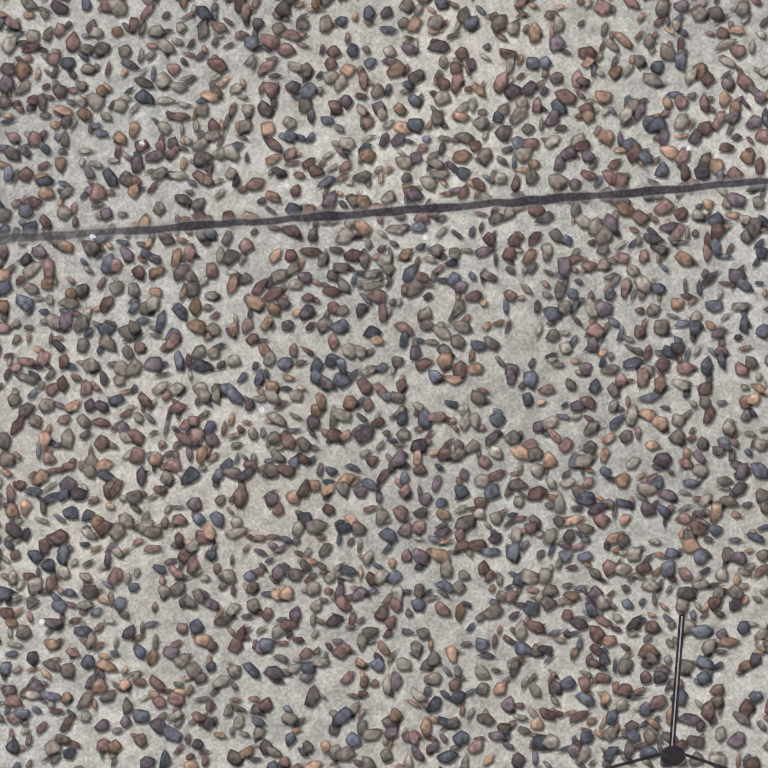
This texture is drawn by a WebGL 2 fragment shader. Its source:

```glsl
#version 300 es
precision highp float;
// Exposed-aggregate concrete: pale gritty cement set with angular pebbles.
// Pebbles are rounded random polygons on jittered grids, each with a cast shadow;
// a dark joint crosses the slab and a thin wire stands at the lower right.
uniform vec2 u_resolution;
out vec4 fragColor;

vec2 hash2(vec2 p) {
  vec3 h = fract(p.xyx * vec3(0.1031, 0.1030, 0.0973));
  h += dot(h, h.yzx + 33.33);
  return fract((h.xx + h.yz) * h.zy);
}

float noise(vec2 p) {
  vec2 i = floor(p), f = fract(p);
  f = f * f * (3.0 - 2.0 * f);
  return mix(mix(hash2(i).x, hash2(i + vec2(1, 0)).x, f.x),
             mix(hash2(i + vec2(0, 1)).x, hash2(i + vec2(1, 1)).x, f.x), f.y);
}

float fbm(vec2 p) {
  float sum = 0.0, amp = 0.5;
  for (int i = 0; i < 4; i++) {
    sum += amp * noise(p);
    p = mat2(1.6, 1.2, -1.2, 1.6) * p + 7.3;
    amp *= 0.5;
  }
  return sum / 0.9375;
}

float segment(vec2 p, vec2 a, vec2 b) {
  vec2 d = b - a;
  return length(p - a - d * clamp(dot(p - a, d) / dot(d, d), 0.0, 1.0));
}

// Irregular polygon of about unit radius, softened towards a disc
float pebbleShape(vec2 q, vec2 id) {
  float d = -1.0;
  for (int k = 0; k < 5; k++) {
    vec2 h = hash2(id + float(k) * 17.0);
    float a = 1.2566 * (float(k) + 0.75 * h.x);
    d = max(d, dot(q, vec2(cos(a), sin(a))) - 0.65 - 0.35 * h.y);
  }
  return mix(d, length(q) - 1.0, 0.3);
}

vec3 pebbleColor(vec2 h) {
  vec3 c = mix(vec3(0.45, 0.41, 0.395), vec3(0.50, 0.475, 0.445), h.y);
  if (h.x < 0.22) c = vec3(0.455, 0.375, 0.365);
  else if (h.x < 0.38) c = vec3(0.355, 0.36, 0.395);
  else if (h.x < 0.50) c = vec3(0.57, 0.475, 0.415);
  else if (h.x < 0.62) c = vec3(0.38, 0.34, 0.36);
  return c * (0.82 + 0.42 * h.y);
}

// Rows are painted from top to bottom so overlaps stay consistent
vec3 addPebbles(vec3 col, vec2 uv, float cells, float keep, vec2 size, float seed, float soft) {
  vec2 p = uv * cells, cell = floor(p);
  for (int j = 1; j >= -1; j--)
  for (int i = -1; i <= 1; i++) {
    vec2 id = cell + vec2(i, j), key = id + seed;
    vec2 place = hash2(key), kind = hash2(key + 91.7), form = hash2(key + 213.1);
    float crowd = keep + 0.5 * (noise(id / cells * 9.0 + seed) - 0.5);
    if (kind.x > crowd) continue;
    vec2 w = p - id - 0.5 - (place - 0.5) * 0.8;
    vec2 radii = size * cells * mix(vec2(0.7), vec2(1.3, 1.35), form);
    float a = 0.4 + (kind.y - 0.5) * 2.6;
    mat2 turn = mat2(cos(a), -sin(a), sin(a), cos(a));
    vec2 drop = vec2(0.0022, -0.0032) * cells;
    float toUv = radii.y / cells;
    float d = pebbleShape(turn * w / radii, key);
    float dShade = pebbleShape(turn * (w - drop) / radii, key);
    col *= 1.0 - 0.5 * smoothstep(0.0022, -0.0022, dShade * toUv);
    // Lit from the upper left, darker rim, mottled face
    float light = 0.98 + 0.28 * clamp(dot(w / radii.x, vec2(-0.45, 0.8)), -1.0, 1.0);
    light *= mix(0.72, 1.06, smoothstep(0.05, -0.4, d));
    light *= 0.8 + 0.4 * noise(uv * 190.0 + place * 50.0);
    vec3 stone = pebbleColor(hash2(key + 47.3)) * light;
    col = mix(col, stone, smoothstep(soft, -soft, d * toUv));
  }
  return col;
}

void main() {
  vec2 uv = gl_FragCoord.xy / u_resolution;
  float px = 1.0 / u_resolution.y;
  float soft = max(0.0011, 0.7 * px);

  // Cement with broad stains and fine grit
  float stain = fbm(uv * 5.0 + 3.0), grit = fbm(uv * 75.0), grain = noise(uv * 330.0);
  vec3 col = mix(vec3(0.69, 0.685, 0.675), vec3(0.725, 0.70, 0.66), fbm(uv * 3.0 + 20.0));
  col *= 0.70 + 0.20 * stain + 0.30 * grit + 0.16 * grain;

  // Slivers below, full pebbles on top
  col = addPebbles(col, uv, 58.0, 0.52, vec2(0.0082, 0.0036), 311.0, soft);
  col = addPebbles(col, uv, 41.0, 0.74, vec2(0.0112, 0.0078), 57.0, soft);

  // Joint across the slab, dusty at its left end
  float jointY = 0.688 + 0.068 * uv.x + 0.008 * uv.x * uv.x + 0.003 * (noise(uv * 45.0) - 0.5);
  float off = abs(uv.y - jointY), wear = noise(vec2(uv.x * 28.0, 4.0));
  float fill = mix(0.5, 0.92, smoothstep(0.08, 0.25, uv.x)) * (0.75 + 0.25 * wear);
  col = mix(col, vec3(0.59, 0.575, 0.57) * (0.8 + 0.4 * grit), 0.55 * smoothstep(0.013, 0.005, off));
  col = mix(col, vec3(0.21, 0.20, 0.22) * (0.8 + 0.5 * grain), fill * smoothstep(0.0055, 0.0025, off - 0.002 * wear));

  // Sparse bright mica flecks
  vec2 spot = floor(uv * 14.0), h = hash2(spot + 5.0);
  float fleck = length(fract(uv * 14.0) - 0.2 - 0.6 * h) / 14.0 + 0.003 * (grain - 0.5);
  col = mix(col, vec3(0.88, 0.89, 0.92), step(hash2(spot + 70.0).x, 0.06) * smoothstep(0.0045, 0.002, fleck));

  // Wire with a bright core on a dark splayed foot
  float wire = segment(uv, vec2(0.888, 0.197), vec2(0.875, 0.03));
  float foot = min(length((uv - vec2(0.876, 0.016)) * vec2(0.8, 1.0)) - 0.013,
    min(segment(uv, vec2(0.86, 0.018), vec2(0.785, -0.002)), segment(uv, vec2(0.89, 0.018), vec2(0.955, -0.004))) - 0.002);
  col = mix(col, vec3(0.18, 0.17, 0.19), 0.9 * smoothstep(soft, -soft, min(wire - 0.0038, foot)));
  col = mix(col, vec3(0.72, 0.71, 0.72), 0.8 * smoothstep(0.0018, 0.0004, wire));

  // Overall grain and uneven light
  col *= 0.95 + 0.10 * noise(uv * 420.0 + 9.0);
  col *= 0.94 + 0.12 * fbm(uv * 2.5 + 40.0);
  fragColor = vec4(clamp(col, 0.0, 1.0), 1.0);
}
```
